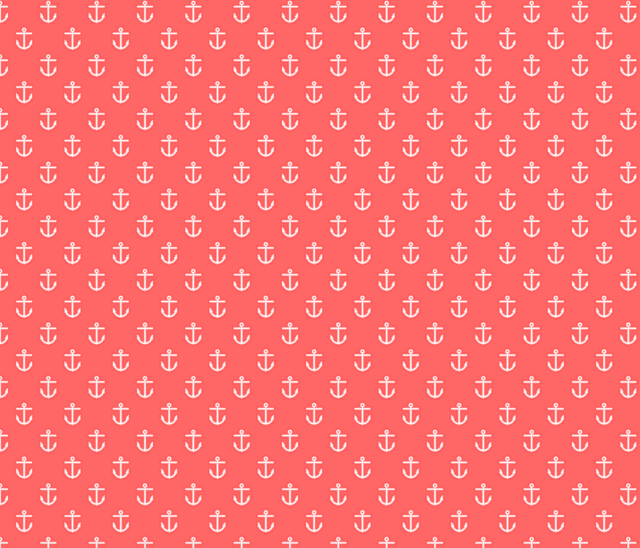
Reproduce this pattern procedurally as a Shadertoy shader.

```glsl
// Small white anchors in staggered rows on a coral ground.
#define COLUMN_PITCH 0.07552   // between anchors in a row, in canvas widths
#define ROW_STEP 0.04189       // between staggered rows, in canvas widths
#define TOP_OFFSET 0.0186      // first row below the top edge
#define ANCHOR_SIZE 0.01736    // half the height of an anchor
#define STROKE 0.078           // half line width, in anchor units
#define SOFTNESS 0.08          // half width of the blurred edge
#define GROUND vec3(1.0, 0.40, 0.40)
#define HALO vec3(1.0, 0.36, 0.36)
#define WHITE vec3(1.0, 0.96, 0.96)

// Stroke from a to b whose half width runs from ra to rb.
float taperedStroke(vec2 p, vec2 a, vec2 b, float ra, float rb) {
    vec2 ab = b - a;
    float t = clamp(dot(p - a, ab) / dot(ab, ab), 0.0, 1.0);
    return length(p - a - t * ab) - mix(ra, rb, t);
}

// Lower half circle with rounded ends; p.x is not negative.
float lowerArc(vec2 p, float radius, float halfWidth) {
    float d = p.y < 0.0 ? abs(length(p) - radius) : length(p - vec2(radius, 0.0));
    return d - halfWidth;
}

// Signed distance to an anchor spanning -1 to 1 in height.
float anchorDistance(vec2 p) {
    p.x = abs(p.x);
    float ring = abs(length(p - vec2(0.0, 0.80)) - 0.13) - 0.065;
    float stock = taperedStroke(p, vec2(0.0, 0.475), vec2(0.64, 0.475), STROKE, STROKE);
    float shank = taperedStroke(p, vec2(0.0, 0.65), vec2(0.0, -0.85), STROKE, STROKE);
    float arms = lowerArc(p - vec2(0.0, -0.25), 0.62, STROKE);
    float fluke = taperedStroke(p, vec2(0.69, -0.12), vec2(0.59, -0.43), 0.02, 0.13);
    float crown = taperedStroke(p, vec2(0.0, -0.82), vec2(0.0, -0.98), 0.14, 0.02);
    return min(min(min(ring, stock), min(shank, arms)), min(fluke, crown));
}

void mainImage(out vec4 fragColor, in vec2 fragCoord) {
    // Canvas widths, measured down from the top left corner
    vec2 canvas = vec2(fragCoord.x, iResolution.y - fragCoord.y) / iResolution.x;

    // Staggered repeat: every second row moves by half a column
    float rowCoord = (canvas.y - TOP_OFFSET) / ROW_STEP;
    float row = floor(rowCoord + 0.5);
    float column = canvas.x / COLUMN_PITCH - 0.5 * mod(row, 2.0);
    vec2 local = vec2((fract(column + 0.5) - 0.5) * COLUMN_PITCH,
                      (row - rowCoord) * ROW_STEP) / ANCHOR_SIZE;

    // Soft white shape with a faint darker rim
    float d = anchorDistance(local);
    float pixel = 1.0 / (iResolution.x * ANCHOR_SIZE);
    float edge = max(SOFTNESS, 0.6 * pixel);
    float cover = 1.0 - smoothstep(-edge, edge, d);
    float rim = smoothstep(0.06, 0.11, d) * (1.0 - smoothstep(0.14, 0.23, d));
    vec3 color = mix(mix(GROUND, HALO, rim), WHITE, cover);
    fragColor = vec4(color, 1.0);
}
```
